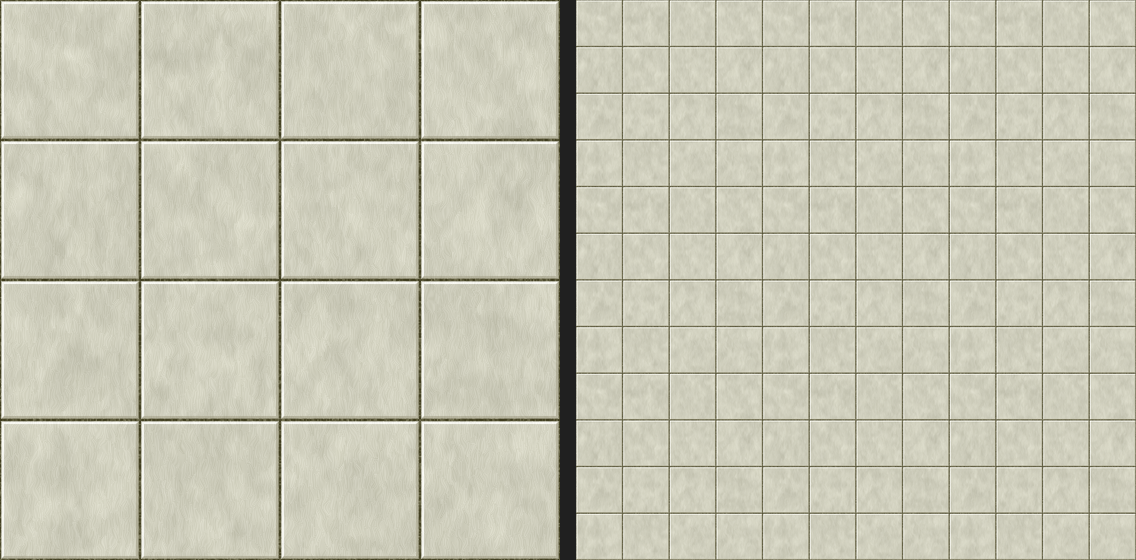
Left: one tile. Right: repeated 3 by 3.
A WebGL 1 fragment shader for this pattern:

```glsl
precision highp float;
// Square stone tiles with dark grout, lit from the upper left.
// Each face is covered by short, curved, tapered locks scattered on a jittered
// lattice, with streaks that meet at the tips; all lattices wrap on the canvas.

uniform vec2 u_resolution;

const float TILES = 4.0;            // repeats across and down
const float GROUT_HALF = 0.0100;    // widths in tile units
const float GROUT_SOFT = 0.0040;
const float BEVEL = 0.0195;
const float BEVEL_SOFT = 0.0070;
const vec2 LOCK_CELLS = vec2(124.0, 56.0);    // noise cells per canvas
const vec2 STREAK_CELLS = vec2(300.0, 60.0);
const vec2 BEND_CELLS = vec2(72.0, 64.0);
const vec2 MOTTLE_CELLS = vec2(28.0, 20.0);
const vec2 SPECK_CELLS = vec2(384.0);
const float BEND = 0.007;           // sideways sway in canvas units
const float MOTTLE = 0.095;
const float STREAKS = 8.0;          // phase across half a lock
const vec3 FACE_DARK = vec3(0.764, 0.761, 0.685);
const vec3 FACE_LIGHT = vec3(0.860, 0.857, 0.795);
const vec3 HIGHLIGHT = vec3(0.965, 0.965, 0.940);
const vec3 SHADE = vec3(0.712, 0.702, 0.617);
const vec3 GROUT_DARK = vec3(0.240, 0.230, 0.110);
const vec3 GROUT_LIGHT = vec3(0.520, 0.510, 0.390);

float hash(vec2 p) {
  vec3 q = fract(vec3(p.xyx) * 0.1031);
  q += dot(q, q.yzx + 33.33);
  return fract((q.x + q.y) * q.z);
}

// Value noise on a lattice that wraps after one canvas.
float wrapNoise(vec2 uv, vec2 cells, float seed) {
  vec2 p = uv * cells;
  vec2 i = floor(p);
  vec2 f = fract(p);
  f = f * f * (3.0 - 2.0 * f);
  vec2 a = mod(i, cells) + seed;
  vec2 b = mod(i + 1.0, cells) + seed;
  return mix(mix(hash(a), hash(vec2(b.x, a.y)), f.x),
             mix(hash(vec2(a.x, b.y)), hash(b), f.x), f.y);
}

// Overlapping curved locks, each with its own tone; the top one dominates.
float locks(vec2 uv) {
  vec2 p = uv * LOCK_CELLS;
  vec2 base = floor(p);
  float total = 0.05;
  float tone = 0.025;
  for (int j = -1; j <= 1; j++) {
    for (int i = -2; i <= 2; i++) {
      vec2 c = base + vec2(float(i), float(j));
      vec2 id = mod(c, LOCK_CELLS);
      float r = hash(id + 211.0);
      float rank = hash(id + 307.0);
      float lean = hash(id + 401.0) - 0.5;
      float shade = hash(id + 607.0);
      vec2 d = p - c - vec2(hash(id + 503.0), r);
      float t = clamp(d.y * 0.55 + 0.5, 0.0, 1.0);
      float x = d.x - lean * 1.8 * (t - 0.5) - (r - 0.5) * 2.4 * t * (1.0 - t);
      float across = x / (0.06 + 2.6 * t * (1.0 - t));
      float cover = smoothstep(1.0, 0.7, abs(across));
      cover *= smoothstep(0.0, 0.15, t) * smoothstep(1.0, 0.85, t);
      float weight = cover * exp2(9.0 * rank - 3.0);
      float streak = 0.5 + 0.5 * sin(across * STREAKS + 6.28 * shade);
      total += weight;
      tone += weight * mix(shade, streak, 0.5);
    }
  }
  return tone / total;
}

// Locks with fine streaks along them, from 0 to 1.
float fur(vec2 uv) {
  float sway = wrapNoise(uv, BEND_CELLS, 11.0) - 0.5;
  sway += wrapNoise(uv, BEND_CELLS * 0.5, 29.0) - 0.5;
  vec2 p = uv + vec2(BEND * sway, 0.0);
  float streak = wrapNoise(p, STREAK_CELLS, 47.0);
  return mix(locks(p), streak, 0.3);
}

void main() {
  vec2 uv = gl_FragCoord.xy / u_resolution;
  vec2 cell = fract(uv * TILES);
  float pixel = TILES / min(u_resolution.x, u_resolution.y);

  // Distances inward from the lit (left, top) and shaded (right, bottom) edges.
  float lit = min(cell.x, 1.0 - cell.y) - GROUT_HALF;
  float dim = min(1.0 - cell.x, cell.y) - GROUT_HALF;
  float edge = min(lit, dim);

  // Tile face with gentle broad mottling.
  float hair = fur(uv);
  float mottle = 0.6 * wrapNoise(uv, MOTTLE_CELLS, 131.0)
               + 0.4 * wrapNoise(uv, MOTTLE_CELLS * 2.0, 149.0) - 0.5;
  vec3 color = mix(FACE_DARK, FACE_LIGHT, hair) + MOTTLE * mottle;

  // Mitred bevel, keeping a trace of the locks.
  float soft = max(BEVEL_SOFT, pixel) * 0.5;
  float bevel = 1.0 - smoothstep(BEVEL - soft, BEVEL + soft, edge);
  float side = smoothstep(-pixel, pixel, dim - lit);
  vec3 rim = mix(SHADE, HIGHLIGHT, side) + 0.07 * (hair - 0.5);
  color = mix(color, rim, bevel);

  // Speckled grout with a softened edge.
  float speck = wrapNoise(uv, SPECK_CELLS, 173.0);
  vec3 grout = mix(GROUT_DARK, GROUT_LIGHT, speck * speck);
  float blur = max(GROUT_SOFT, 0.5 * pixel);
  float face = smoothstep(-blur, blur, edge);
  gl_FragColor = vec4(mix(grout, color, face), 1.0);
}
```
